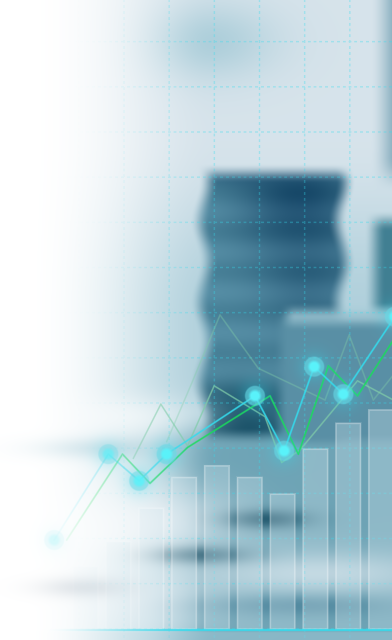
Reproduce this background procedurally as a Shadertoy shader.

```glsl
// Blurred teal coin stacks dissolve into white on the left, under a finance chart.
// Soft boxes and gaussian blobs paint the backdrop; a dashed grid, glass bars,
// polylines and glowing markers lie on top. Height is 7.68 units, y runs down.

const float HEIGHT = 7.68;
const vec3 WHITE = vec3(1.0);
const vec3 MIST  = vec3(0.84, 0.89, 0.92);
const vec3 HAZE  = vec3(0.64, 0.79, 0.84);
const vec3 STEEL = vec3(0.31, 0.53, 0.62);
const vec3 NAVY  = vec3(0.09, 0.28, 0.41);
const vec3 DEEP  = vec3(0.05, 0.27, 0.36);
const vec3 CYAN  = vec3(0.20, 0.86, 0.93);
const vec3 GREEN = vec3(0.10, 0.86, 0.36);
const vec3 SAGE  = vec3(0.50, 0.80, 0.66);

float softBox(vec2 p, vec2 lo, vec2 hi, float blur) {
    vec2 a = smoothstep(lo - blur, lo + blur, p);
    vec2 b = smoothstep(hi + blur, hi - blur, p);
    return a.x * a.y * b.x * b.y;
}

float blob(vec2 p, vec2 center, vec2 radius) {
    vec2 q = (p - center) / radius;
    return exp(-dot(q, q));
}

float segment(vec2 p, vec2 a, vec2 b) {
    vec2 d = b - a;
    return length(p - a - d * clamp(dot(p - a, d) / dot(d, d), 0.0, 1.0));
}

float polyline(vec2 p, vec2 pts[9]) {
    float d = 1e3;
    for (int i = 0; i < 8; i++) d = min(d, segment(p, pts[i], pts[i + 1]));
    return d;
}

float stroke(float d, float halfWidth, float px) {
    return smoothstep(halfWidth + px, max(halfWidth - px, 0.0), d) * min(1.0, 2.0 * halfWidth / px);
}

vec3 backdrop(vec2 p) {
    // Hazy room
    vec3 c = mix(MIST, HAZE, 0.75 * smoothstep(1.6, 3.8, p.y));
    c = mix(c, HAZE, 0.8 * blob(p, vec2(2.5, 0.5), vec2(0.8, 0.45)));
    c = mix(c, STEEL, 0.8 * softBox(p, vec2(4.66, -1.0), vec2(6.0, 2.1), 0.22));
    // Table
    c = mix(c, vec3(0.43, 0.64, 0.71), smoothstep(4.9, 5.4, p.y) * smoothstep(1.7, 2.6, p.x));
    // Rear stack, with rows of coin edges
    float wobble = 0.05 * sin(p.y * 6.5);
    float stack = softBox(p, vec2(2.45 + wobble, 2.08), vec2(4.1 + wobble, 5.25), 0.12);
    vec3 metal = mix(STEEL, NAVY, 0.9 * blob(p, vec2(3.6, 2.4), vec2(0.7, 0.6)));
    metal = mix(metal, NAVY, 0.5 * blob(p, vec2(3.7, 3.3), vec2(0.6, 0.7)));
    metal = mix(metal, NAVY, 0.5 * blob(p, vec2(3.0, 2.1), vec2(1.0, 0.14)));
    metal = mix(metal, DEEP, 0.85 * blob(p, vec2(2.95, 5.0), vec2(0.6, 0.4)));
    metal += 0.025 * sin(p.y * 13.0);
    c = mix(c, metal, stack);
    // Neighbour at the right border
    c = mix(c, vec3(0.20, 0.46, 0.54), 0.9 * softBox(p, vec2(4.5, 2.65), vec2(6.0, 3.75), 0.13));
    // Front stack and its bright rim
    c = mix(c, mix(STEEL, HAZE, 0.12), softBox(p, vec2(3.37, 3.8), vec2(6.0, 5.3), 0.1));
    c = mix(c, HAZE, 0.75 * softBox(p, vec2(3.45, 3.72), vec2(6.0, 3.88), 0.1));
    // Loose coins: pale faces, dark shadows
    c = mix(c, MIST, 0.9 * blob(p, vec2(1.9, 6.25), vec2(0.85, 0.4)));
    c = mix(c, MIST, 0.75 * blob(p, vec2(3.8, 6.88), vec2(1.5, 0.26)));
    c = mix(c, MIST, 0.7 * blob(p, vec2(1.7, 7.2), vec2(0.9, 0.35)));
    c = mix(c, DEEP, 0.75 * blob(p, vec2(3.2, 6.23), vec2(0.5, 0.12)));
    c = mix(c, DEEP, 0.7 * blob(p, vec2(2.35, 6.66), vec2(0.6, 0.11)));
    c = mix(c, STEEL, 0.9 * blob(p, vec2(3.6, 7.27), vec2(1.1, 0.13)));
    // White veil, with faint stains left in it
    float clear = smoothstep(0.3, 2.6, p.x);
    c = mix(WHITE, c, clear * clear * 0.4 + clear * 0.6);
    c = mix(c, WHITE, 0.5 * blob(p, vec2(1.1, 6.4), vec2(1.0, 0.6)));
    c = mix(c, WHITE, 0.55 * blob(p, vec2(1.6, 5.0), vec2(0.8, 0.25)));
    c = mix(c, HAZE, 0.4 * blob(p, vec2(1.3, 5.38), vec2(0.8, 0.13)));
    return mix(c, vec3(0.6, 0.65, 0.7), 0.25 * blob(p, vec2(1.0, 7.05), vec2(0.55, 0.12)));
}

float dashedGrid(vec2 p, float pitch, float px) {
    vec2 q = p - vec2(2.03, 0.5);
    vec2 d = abs(fract(q / pitch + 0.5) - 0.5) * pitch;
    vec2 dash = smoothstep(0.2, 0.3, abs(fract(q / 0.07) - 0.5));
    return max(stroke(d.x, 0.005, px) * dash.y, stroke(d.y, 0.005, px) * dash.x);
}

void mainImage(out vec4 fragColor, in vec2 fragCoord) {
    float px = HEIGHT / iResolution.y;
    vec2 p = vec2(fragCoord.x, iResolution.y - fragCoord.y) * px;
    vec3 c = backdrop(p);
    float show = smoothstep(0.4, 2.6, p.x);
    c = mix(c, CYAN, 0.4 * show * show * dashedGrid(p, 0.542, px));

    // Glass bars
    float tops[10] = float[10](6.8, 6.5, 6.1, 5.73, 5.59, 5.73, 5.93, 5.39, 5.08, 4.92);
    for (int i = 0; i < 10; i++) {
        float left = 0.88 + 0.394 * float(i);
        vec2 halfSize = vec2(0.147, (7.55 - tops[i]) * 0.5);
        vec2 q = abs(p - vec2(left + 0.147, 7.55 - halfSize.y)) - halfSize;
        float d = max(q.x, q.y);
        c = mix(c, vec3(0.82, 0.9, 0.93), 0.32 * show * smoothstep(px, -px, d));
        c = mix(c, WHITE, 0.35 * show * stroke(abs(d), 0.006, px));
    }
    // Baseline
    c = mix(c, HAZE, 0.5 * show * smoothstep(7.55, 7.6, p.y));
    c = mix(c, CYAN, smoothstep(0.5, 2.4, p.x) * stroke(abs(p.y - 7.56), 0.011, px));

    // Chart lines, faintest first
    vec2 faint[9] = vec2[9](vec2(2.0, 5.3), vec2(2.3, 4.6), vec2(2.64, 3.78), vec2(3.1, 4.42),
        vec2(3.9, 4.8), vec2(4.19, 4.02), vec2(4.48, 4.8), vec2(4.72, 4.5), vec2(5.0, 4.2));
    vec2 pale[9] = vec2[9](vec2(1.6, 5.5), vec2(1.93, 4.85), vec2(2.25, 5.35), vec2(2.57, 4.63),
        vec2(3.18, 5.0), vec2(3.38, 5.55), vec2(3.6, 5.4), vec2(4.29, 4.57), vec2(4.72, 4.8));
    vec2 green[9] = vec2[9](vec2(0.8, 6.48), vec2(1.47, 5.45), vec2(1.8, 5.8), vec2(2.25, 5.37),
        vec2(3.24, 4.75), vec2(3.58, 5.45), vec2(3.94, 4.39), vec2(4.29, 4.75), vec2(4.74, 4.05));
    vec2 cyan[9] = vec2[9](vec2(0.65, 6.48), vec2(1.3, 5.45), vec2(1.67, 5.77), vec2(2.0, 5.45),
        vec2(3.06, 4.75), vec2(3.41, 5.41), vec2(3.77, 4.4), vec2(4.12, 4.73), vec2(4.74, 3.8));
    c = mix(c, SAGE, 0.4 * show * stroke(polyline(p, faint), 0.006, px));
    c = mix(c, SAGE, 0.75 * show * stroke(polyline(p, pale), 0.006, px));
    c = mix(c, GREEN, 0.9 * show * stroke(polyline(p, green), 0.008, px));
    c = mix(c, CYAN, 0.9 * show * stroke(polyline(p, cyan), 0.008, px));

    // Glowing markers
    for (int i = 0; i < 9; i++) {
        float d = length(p - cyan[i]);
        float strength = smoothstep(0.2, 2.2, cyan[i].x);
        c = mix(c, CYAN, 0.35 * strength * exp(-d * d / 0.03));
        c = mix(c, vec3(0.4, 0.85, 0.9), 0.6 * strength * smoothstep(0.12 + px, 0.12 - px, d));
        c = mix(c, vec3(0.35, 0.95, 0.98), strength * smoothstep(0.09, 0.04, d));
    }
    fragColor = vec4(clamp(c, 0.0, 1.0), 1.0);
}
```
